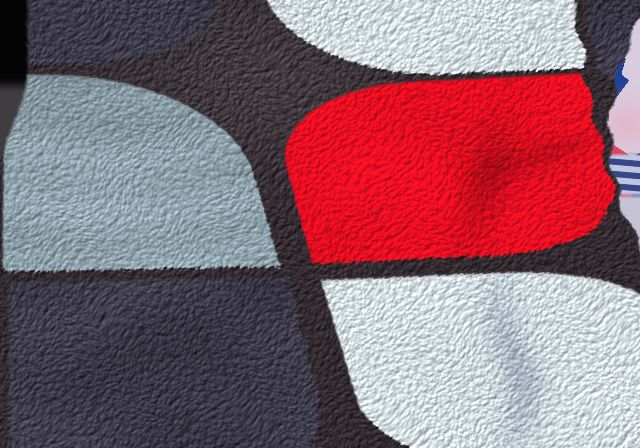
Write a WebGL 1 fragment shader that draws this texture.

```glsl
precision highp float;
// Plush blanket with leaf-shaped red, pale, slate and navy panels on charcoal.
uniform vec2 u_resolution;

const float ASPECT = 1.4275;

vec2 hash2(vec2 p) {
  vec2 q = vec2(dot(p, vec2(127.1, 311.7)), dot(p, vec2(269.5, 183.3)));
  return fract(sin(q) * 4375.85);
}

// Cellular noise: distance to the nearest point, and that cell's random id.
vec2 cellular(vec2 p) {
  vec2 base = floor(p);
  vec2 best = vec2(4.0, 0.0);
  for (int j = -1; j <= 1; j++) {
    for (int i = -1; i <= 1; i++) {
      vec2 cell = base + vec2(float(i), float(j));
      vec2 rnd = hash2(cell);
      float d = length(cell + rnd - p);
      if (d < best.x) best = vec2(d, rnd.x);
    }
  }
  return best;
}

float waves(vec2 p) {
  return sin(p.x + 1.7 * sin(p.y * 0.8)) * 0.6
       + sin(p.y * 1.9 + 1.3 * sin(p.x * 1.4)) * 0.4;
}

// Short slanted tufts from two layers of stretched cells.
float tufts(vec2 p) {
  vec2 q = p + 0.012 * vec2(waves(p * 17.0), waves(p.yx * 21.0 + 3.0));
  vec2 s = vec2(q.x * 0.8 + q.y * 0.6, q.y * 0.8 - q.x * 0.6);
  float coarse = cellular(s * vec2(52.0, 85.0)).x;
  float fine = cellular(s.yx * vec2(150.0, 95.0) + 7.0).x;
  return 0.55 * coarse + 0.45 * fine;
}

// Distance to the line a-b, positive on its left.
float edge(vec2 p, vec2 a, vec2 b) {
  vec2 dir = normalize(b - a);
  return dot(p - a, vec2(-dir.y, dir.x));
}

// Joins two edges with an elliptical corner of radii r.
float corner(float d1, float d2, vec2 r) {
  vec2 u = max(vec2(d1, d2) / r + 1.0, 0.0);
  float len = max(length(u), 0.001);
  return (len - 1.0) / max(length(u / (len * r)), 0.5);
}

// Clockwise quad with round corners at b and d.
float leaf(vec2 p, vec2 a, vec2 b, vec2 c, vec2 d, vec2 rb, vec2 rd) {
  return max(corner(edge(p, a, b), edge(p, b, c), rb),
             corner(edge(p, c, d), edge(p, d, a), rd));
}

float cover(float dist, float soft) {
  return 1.0 - smoothstep(-soft, soft, dist);
}

float spot(vec2 p, vec2 center, vec2 size) {
  vec2 q = (p - center) / size;
  return exp(-dot(q, q));
}

// Colourful goods lying beyond the right hem.
vec3 clutter(vec2 p) {
  vec2 cell = cellular(p * vec2(28.0, 22.0));
  vec3 col = mix(vec3(0.85, 0.8, 0.87), vec3(0.12, 0.25, 0.58), step(0.55, cell.y));
  col = mix(col, vec3(0.82, 0.2, 0.3), step(0.82, cell.y));
  col = mix(col, vec3(0.9, 0.7, 0.78), 0.8 * spot(p, vec2(1.4, 0.72), vec2(0.05)));
  float stripes = smoothstep(-0.3, 0.3, sin(p.y * 230.0 + p.x * 20.0));
  vec3 folded = mix(vec3(0.22, 0.28, 0.53), vec3(0.75, 0.78, 0.88), stripes);
  col = mix(col, folded, cover(abs(p.y - 0.61) - 0.045, 0.006));
  return mix(vec3(0.77, 0.77, 0.84), col, smoothstep(0.555, 0.57, p.y));
}

void main() {
  vec2 p = gl_FragCoord.xy / u_resolution * vec2(ASPECT, 1.0);
  float pile = tufts(p);
  float relief = tufts(p + vec2(-0.003, 0.004)) - pile;
  float soft = 0.0035;
  vec2 sharp = vec2(0.012);

  // Fuzzy outlines, with a crumple along the right side.
  vec2 q = p + 0.009 * vec2(pile - 0.4, relief);
  q.x += 0.007 * sin(p.y * 62.0) * smoothstep(1.15, 1.32, p.x);

  float slate = leaf(q, vec2(0.01, 0.833), vec2(0.5, 0.833), vec2(0.626, 0.405),
                     vec2(0.006, 0.394), vec2(0.214, 0.372), sharp);
  float red = leaf(q, vec2(0.697, 0.411), vec2(0.593, 0.801), vec2(1.301, 0.836),
                   vec2(1.401, 0.444), vec2(0.316, 0.177), vec2(0.279, 0.139));
  float paleTop = leaf(q, vec2(1.307, 0.848), vec2(0.639, 0.82), vec2(0.565, 1.11),
                       vec2(1.255, 1.11), vec2(0.204, 0.353), sharp);
  float paleLow = leaf(q, vec2(0.716, 0.374), vec2(1.524, 0.409), vec2(1.524, -0.026),
                       vec2(0.837, -0.026), vec2(0.167, 0.409), vec2(0.139, 0.204));
  float navyTop = leaf(q, vec2(0.468, 1.11), vec2(0.53, 0.857), vec2(0.056, 0.857),
                       vec2(0.056, 1.11), vec2(0.353, 0.167), sharp);
  float navyLow = leaf(q, vec2(0.645, 0.381), vec2(0.753, -0.06), vec2(0.02, -0.06),
                       vec2(0.02, 0.372), vec2(0.15, 0.2), sharp);
  float navySide = leaf(q, vec2(1.285, 1.11), vec2(1.55, 1.11), vec2(1.55, 0.82),
                        vec2(1.335, 0.82), sharp, vec2(0.06));

  // Panel colours with broad folds of light and shade.
  float sway = waves(p * vec2(9.0, 13.0));
  vec3 col = vec3(0.2, 0.17, 0.19) + 0.06 * spot(p, vec2(0.58, 0.83), vec2(0.3, 0.2));
  vec3 navy = vec3(0.235, 0.225, 0.285) * (1.0 + 0.1 * sway);
  col = mix(col, navy, cover(min(navyTop, min(navyLow, navySide)), soft * 1.6));
  float crease = 0.03 * sin(p.y * 48.0 + 2.0 * sin(p.x * 6.0));
  vec3 slateCol = vec3(0.56, 0.635, 0.675) * (1.0 + crease + 0.04 * sway);
  slateCol *= 1.0 - 0.14 * spot(p, vec2(0.1, 0.82), vec2(0.2, 0.1));
  col = mix(col, slateCol, cover(slate, soft));
  float fold = spot(p, vec2(1.08 + 0.25 * (p.y - 0.58), 0.58), vec2(0.055, 0.14))
             + 0.7 * spot(p, vec2(1.23, 0.66 + 0.3 * (p.x - 1.23)), vec2(0.13, 0.03));
  vec3 redCol = vec3(0.91, 0.055, 0.13) * (1.0 - 0.2 * fold + 0.04 * sway);
  col = mix(col, redCol, cover(red, soft));
  vec3 pale = vec3(0.82, 0.86, 0.875) * (1.0 + 0.015 * sway);
  float shade = spot(p, vec2(1.14 + 0.03 * sin(p.y * 14.0), 0.18), vec2(0.045, 0.19));
  pale -= vec3(0.15, 0.15, 0.11) * shade;
  col = mix(col, pale, cover(min(paleTop, paleLow), soft));

  // Pile lighting, stronger on the dark cloth.
  float dark = 1.0 - smoothstep(0.2, 0.6, max(col.r, col.b));
  col *= 1.0 + relief * mix(0.5, 0.95, dark) - (pile - 0.4) * mix(0.22, 0.45, dark);

  // Surroundings past the left and right hems.
  float leftHem = 0.065 * smoothstep(0.6, 0.84, p.y) - 0.004;
  vec3 gap = mix(vec3(0.25, 0.24, 0.25), vec3(0.015), smoothstep(0.79, 0.83, p.y));
  col = mix(col, gap, cover(q.x - leftHem, 0.006));
  float rightHem = 1.361 + 1.05 * (p.y - 0.703) * (p.y - 0.703);
  col = mix(col, clutter(p), cover(rightHem - q.x, 0.004));
  gl_FragColor = vec4(clamp(col, 0.0, 1.0), 1.0);
}
```
